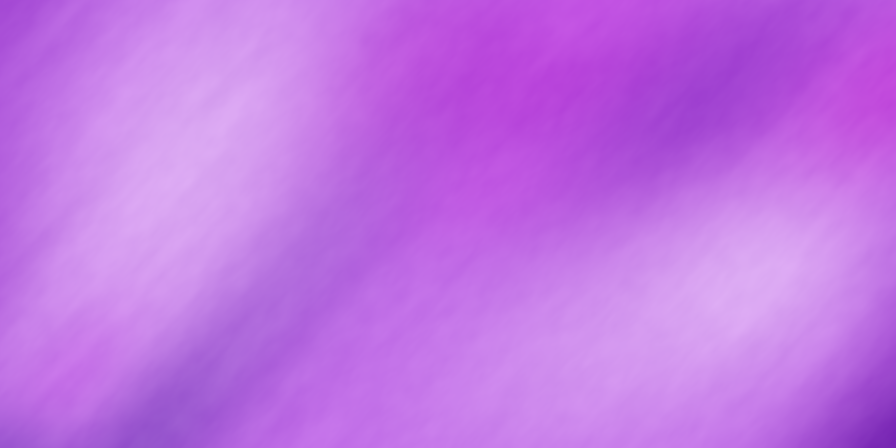
Write a Shadertoy shader that draws this background.

```glsl
// Soft violet backdrop of diagonal light, like silk seen out of focus.
// Rotated Gaussian glows are blended over a flat base, then stretched
// value noise adds faint streaks, and finer noise a cloudy grain.

#define BAND_ANGLE 0.86
#define STREAK_ANGLE 0.82
#define STREAK_AMOUNT 0.075
#define STREAK_SCALE vec2(2.2, 16.0)
#define GRAIN_SCALE vec2(22.0, 40.0)
#define GRAIN_AMOUNT 0.04

const vec3 ORCHID  = vec3(0.76, 0.43, 0.91);
const vec3 LILAC   = vec3(0.86, 0.67, 0.95);
const vec3 MAGENTA = vec3(0.72, 0.24, 0.85);
const vec3 PINK    = vec3(0.78, 0.34, 0.90);
const vec3 VIOLET  = vec3(0.61, 0.24, 0.81);
const vec3 DUSK    = vec3(0.53, 0.27, 0.77);
const vec3 INDIGO  = vec3(0.42, 0.10, 0.67);

float hash(vec2 p) {
    vec3 q = fract(vec3(p.xyx) * 0.1031);
    q += dot(q, q.yzx + 33.33);
    return fract((q.x + q.y) * q.z);
}

float noise(vec2 p) {
    vec2 cell = floor(p), f = fract(p);
    f = f * f * (3.0 - 2.0 * f);
    float low = mix(hash(cell), hash(cell + vec2(1, 0)), f.x);
    float high = mix(hash(cell + vec2(0, 1)), hash(cell + vec2(1, 1)), f.x);
    return mix(low, high, f.y);
}

// Coordinates along (x) and across (y) a direction
vec2 align(vec2 p, float angle) {
    float c = cos(angle), s = sin(angle);
    return vec2(c * p.x + s * p.y, c * p.y - s * p.x);
}

// Gaussian ellipse; radii are along and across its angle
float glow(vec2 p, vec2 center, vec2 radii, float angle) {
    vec2 q = align(p - center, angle) / radii;
    return exp(-dot(q, q));
}

// Layered noise, drawn out by the ratio of its scales
float layers(vec2 q) {
    float sum = 0.0, weight = 0.5;
    for (int i = 0; i < 3; i++) {
        sum += weight * (noise(q + 40.0) - 0.5);
        q = q * vec2(1.7, 2.0) + 17.3;
        weight *= 0.55;
    }
    return sum;
}

void mainImage(out vec4 fragColor, in vec2 fragCoord) {
    // Canvas spans 2 by 1 units
    vec2 p = fragCoord / iResolution.xy * vec2(2.0, 1.0);
    vec3 color = ORCHID;

    // Saturated upper right
    color = mix(color, MAGENTA, 0.95 * glow(p, vec2(1.25, 0.81), vec2(0.48, 0.27), 0.12));
    color = mix(color, MAGENTA, 0.70 * glow(p, vec2(0.90, 0.84), vec2(0.30, 0.17), 0.75));
    color = mix(color, PINK, 0.80 * glow(p, vec2(1.36, 1.02), vec2(0.26, 0.12), 0.60));
    color = mix(color, PINK, 0.70 * glow(p, vec2(1.16, 0.60), vec2(0.26, 0.11), 0.30));
    color = mix(color, VIOLET, 0.95 * glow(p, vec2(1.60, 0.78), vec2(0.42, 0.17), 0.62));
    color = mix(color, MAGENTA + vec3(0.04, 0.03, 0.01), 0.95 * glow(p, vec2(1.98, 0.77), vec2(0.30, 0.18), 0.80));

    // Dusky band rising from the lower left
    color = mix(color, DUSK, 0.90 * glow(p, vec2(0.32, 0.01), vec2(0.36, 0.14), BAND_ANGLE));
    color = mix(color, DUSK, 0.42 * glow(p, vec2(0.68, 0.44), vec2(0.36, 0.16), BAND_ANGLE));

    // Shaded left side, right side and upper corner
    color = mix(color, VIOLET, 0.60 * glow(p, vec2(-0.04, 0.45), vec2(0.42, 0.16), 1.57));
    color = mix(color, VIOLET, 0.85 * glow(p, vec2(0.00, 1.02), vec2(0.36, 0.18), BAND_ANGLE));
    color = mix(color, VIOLET, 0.45 * glow(p, vec2(2.03, 0.32), vec2(0.30, 0.14), 1.40));

    // Pale pools of light
    color = mix(color, LILAC, 0.93 * glow(p, vec2(0.43, 0.66), vec2(0.50, 0.28), 0.98));
    color = mix(color, LILAC, 0.40 * glow(p, vec2(0.26, 0.33), vec2(0.38, 0.14), BAND_ANGLE));
    color = mix(color, LILAC, 0.95 * glow(p, vec2(1.67, 0.37), vec2(0.33, 0.21), 0.52));
    color = mix(color, LILAC, 0.50 * glow(p, vec2(1.32, 0.22), vec2(0.40, 0.24), 0.50));

    // Lower corners
    color = mix(color, PINK + vec3(-0.02, 0.06, 0.0), 0.75 * glow(p, vec2(0.15, 0.15), vec2(0.20, 0.10), BAND_ANGLE));
    color = mix(color, DUSK, 0.75 * glow(p, vec2(0.00, -0.02), vec2(0.16, 0.10), 0.0));
    color = mix(color, INDIGO, 0.95 * glow(p, vec2(2.02, -0.02), vec2(0.36, 0.17), 0.70));

    // Streaks fade toward the middle; the grain covers everything
    float streakFade = mix(0.45, 1.0, smoothstep(0.2, 0.8, abs(p.x - 1.15)));
    vec2 q = align(p, STREAK_ANGLE);
    float shade = STREAK_AMOUNT * streakFade * layers(q * STREAK_SCALE);
    shade += GRAIN_AMOUNT * layers(q * GRAIN_SCALE);
    color += shade * vec3(0.8, 1.1, 0.5);

    fragColor = vec4(clamp(color, 0.0, 1.0), 1.0);
}
```
